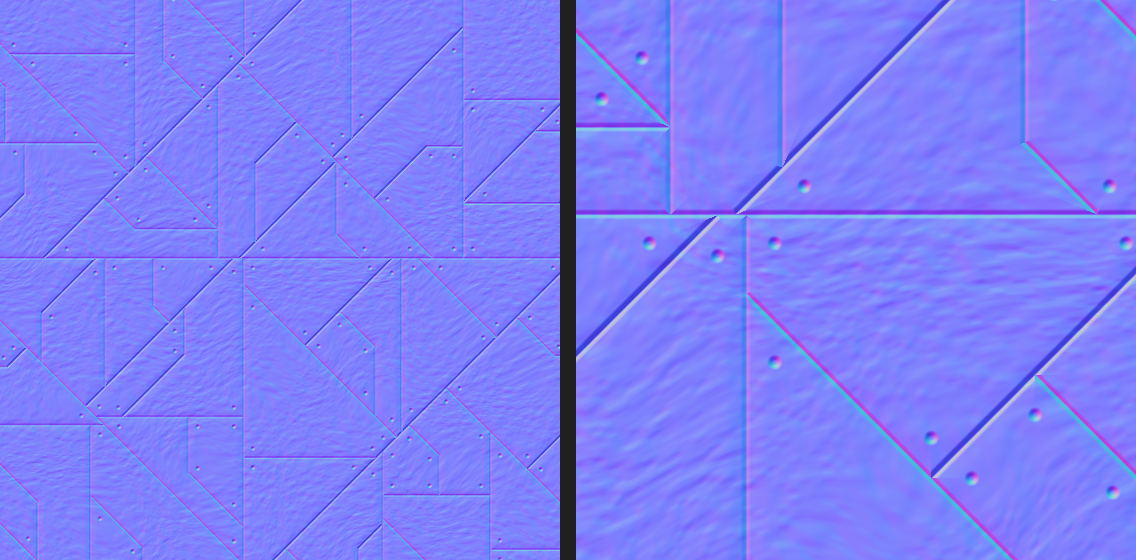
Left, the full canvas; right, a detail of the centre.
Reproduce this texture map procedurally as a WebGL 1 fragment shader.

```glsl
precision highp float;
uniform vec2 u_resolution;

const float DIAG = 0.70710678;
const float RIVET_INSET = 0.017;
const float RIVET_RADIUS = 0.0050;

// Convex panel bounded in eight headings: front 0..135, back 180..315 degrees
struct Panel { vec4 front; vec4 back; float id; };

float hash(vec2 v) {
  vec3 q = fract(v.xyx * vec3(0.1031, 0.1030, 0.0973));
  q += dot(q, q.yzx + 33.33);
  return fract((q.x + q.y) * q.z);
}

float noise(vec2 p) {
  vec2 i = floor(p), f = fract(p);
  f = f * f * f * (f * (f * 6.0 - 15.0) + 10.0);
  return mix(mix(hash(i), hash(i + vec2(1, 0)), f.x),
             mix(hash(i + vec2(0, 1)), hash(i + vec2(1, 1)), f.x), f.y);
}

vec2 heading(float k) {
  return vec2(cos(k * 0.785398), sin(k * 0.785398));
}

vec4 pick(float k) {
  return 1.0 - min(abs(vec4(0, 1, 2, 3) - k), 1.0);
}

// Pull loose bounds in until they touch the panel
vec4 tightenHalf(vec4 a, vec4 b) {
  vec4 next = vec4(a.yzw, b.x), prev = vec4(b.w, a.xyz);
  vec4 near = min(a, (next + prev) * DIAG);
  return min(near, min(prev / DIAG + vec4(a.zw, b.xy), next / DIAG + vec4(b.zw, a.xy)));
}

Panel tighten(Panel s) {
  return Panel(tightenHalf(s.front, s.back), tightenHalf(s.back, s.front), s.id);
}

Panel clip(Panel s, float k, float limit) {
  s.front = mix(s.front, min(s.front, vec4(limit)), pick(k));
  s.back = mix(s.back, min(s.back, vec4(limit)), pick(k - 4.0));
  return tighten(s);
}

float largest(vec4 v) { return max(max(v.x, v.y), max(v.z, v.w)); }
float smallest(vec4 v) { return -largest(-v); }

// Straight cuts along the axes and diagonals
Panel subdivide(Panel s, vec2 p) {
  for (int i = 0; i < 8; i++) {
    vec4 width = s.front + s.back;
    if (largest(width) < 0.42) break;
    vec4 chance = vec4(hash(vec2(s.id, 1.7)), hash(vec2(s.id, 2.9)),
                       hash(vec2(s.id, 4.3)), hash(vec2(s.id, 5.1)));
    vec4 score = width * vec4(1.12, 1.0, 1.12, 1.0) * (0.75 + 0.5 * chance);
    float top = largest(score);
    float k = score.x == top ? 0.0 : score.y == top ? 1.0 : score.z == top ? 2.0 : 3.0;
    float cut = dot(pick(k), mix(-s.back, s.front, 0.4 + 0.2 * hash(vec2(s.id, 7.7))));
    if (dot(p, heading(k)) < cut) {
      s = clip(s, k, cut);
      s.id *= 2.0;
    } else {
      s = clip(s, k + 4.0, -cut);
      s.id = s.id * 2.0 + 1.0;
    }
  }
  return s;
}

vec2 centre(Panel s) {
  vec4 mid = 0.5 * (s.front - s.back);
  return 0.5 * (mid.xz + DIAG * vec2(mid.y - mid.w, mid.y + mid.w));
}

// Fine crumpled surface with short bent ripples
float grain(vec2 p) {
  p += 0.05 * vec2(noise(p * 9.0), noise(p * 9.0 + 19.0));
  vec2 q = vec2(p.x + 0.3 * p.y, p.y - 0.3 * p.x);
  return noise(q * vec2(66.0, 112.0) + 40.0) + 0.4 * noise(q.yx * vec2(210.0, 150.0) + 80.0);
}

vec2 grainSlope(vec2 p, float strength) {
  vec2 e = vec2(0.001, 0.0);
  return strength * (vec2(grain(p + e), grain(p + e.yx)) - grain(p)) / e.x;
}

vec2 rivetSlope(vec2 v, float radius) {
  float r = length(v) / radius;
  return v / max(length(v), 0.0001) * smoothstep(0.0, 0.5, r) * (1.0 - smoothstep(0.5, 1.0, r));
}

// Diagonal seams are steepest, upright ones faintest; upper left faces are wider
float seamSlope(float d, vec2 away, float pixel) {
  float steep = mix(mix(0.62, 0.38, abs(away.x)), 0.95, 2.0 * abs(away.x * away.y));
  float wide = 0.0010 * max(0.0, DIAG * (away.y - away.x));
  float lip = steep * (1.0 - smoothstep(0.0010 + wide, 0.0031 + wide, d));
  float bevel = 0.09 * (1.0 - smoothstep(0.006, 0.015, d));
  return smoothstep(0.0, pixel, d) * (lip + bevel);
}

void main() {
  vec2 p = gl_FragCoord.xy / u_resolution.y;
  float pixel = 1.0 / u_resolution.y;
  Panel root = Panel(vec4(1.14, 9.0, 1.08, 9.0), vec4(0.09, 9.0, 0.16, 9.0), 1.0);
  Panel s = subdivide(tighten(root), p);

  // Most panels are split again by a line with a bend
  float turn = floor(8.0 * hash(vec2(s.id, 11.3)));
  vec2 bend = centre(s), n1 = heading(turn), n2 = heading(turn + 1.0);
  bool bent = hash(vec2(s.id, 13.9)) < 0.8 && smallest(s.front + s.back) > 0.16;
  float f1 = dot(p - bend, n1), f2 = dot(p - bend, n2);
  bool outer = bent && max(f1, f2) > 0.0;
  vec3 edge = vec3(0.0, 0.0, 9.0);
  if (outer) edge = vec3(f1 > f2 ? n1 : n2, max(f1, f2));
  else if (bent) {
    s = clip(s, turn, dot(bend, n1));
    s = clip(s, mod(turn + 1.0, 8.0), dot(bend, n2));
  }

  // Nearest seam and nearest corner rivet
  Panel inner = tighten(Panel(s.front - RIVET_INSET, s.back - RIVET_INSET, s.id));
  bool roomy = smallest(s.front + s.back) > 0.05;
  vec4 a = inner.front, b = inner.back, fa = s.front, fb = s.back;
  vec2 rivet = vec2(9.0);
  for (int i = 0; i < 8; i++) {
    float k = float(i);
    vec2 n = heading(k);
    float gap = fa.x - dot(p, n);
    if (gap < edge.z) edge = vec3(-n, gap);
    vec2 corner = n * a.x + vec2(-n.y, n.x) * (a.y / DIAG - a.x);
    float past = max(dot(corner - bend, n1), dot(corner - bend, n2));
    bool kept = hash(vec2(s.id + 0.5, k + 21.0)) < 0.45 && roomy && (!outer || past > 0.012);
    if (kept && length(p - corner) < length(rivet)) rivet = p - corner;
    vec4 shifted = vec4(a.yzw, b.x);
    b = vec4(b.yzw, a.x);
    a = shifted;
    shifted = vec4(fa.yzw, fb.x);
    fb = vec4(fb.yzw, fa.x);
    fa = shifted;
  }

  // Encode the slope with green pointing down
  vec2 slope = grainSlope(p, 0.0009) + edge.xy * seamSlope(edge.z, edge.xy, pixel);
  slope += 0.95 * rivetSlope(rivet, RIVET_RADIUS);
  vec3 normal = normalize(vec3(slope.x, 0.012 - slope.y, 1.0));
  gl_FragColor = vec4(normal * vec3(0.5, 0.5, 0.493) + 0.5, 1.0);
}
```
